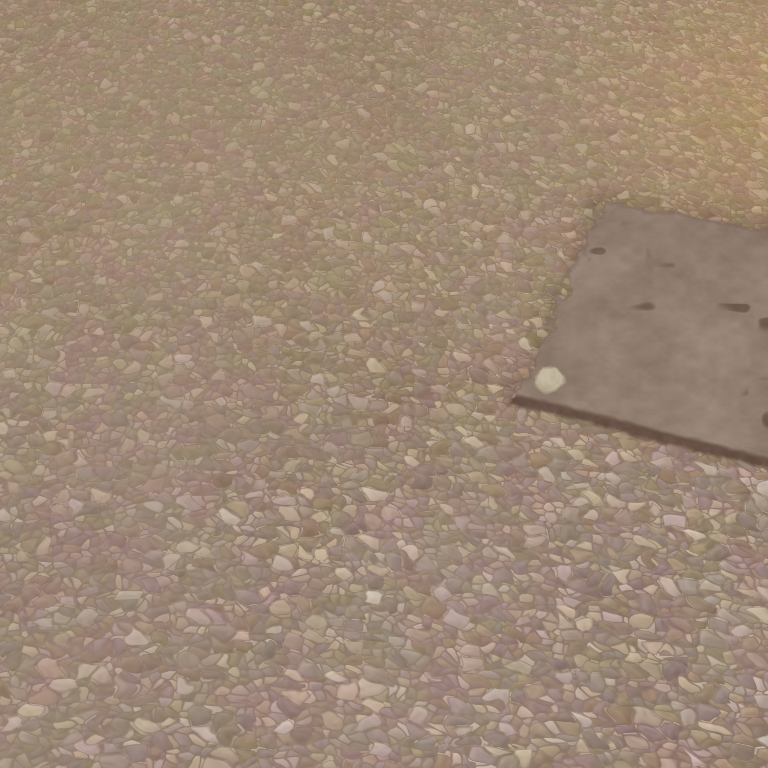
Write a Shadertoy shader that draws this texture.

```glsl
#define NEAR_SIZE 0.030
#define SIZE_FALLOFF 0.018
#define SQUASH 1.45
#define CONTRAST 1.0
#define GROUND_COLOR vec3(0.638, 0.560, 0.486)
#define SLAB_COLOR vec3(0.565, 0.492, 0.437)
#define SLAB_FACE_COLOR vec3(0.39, 0.30, 0.26)
#define SLAB_LEFT vec2(0.677, 0.486)
#define SLAB_TOP vec2(0.788, 0.736)
#define SLAB_FAR vec2(1.0, 0.700)
#define SLAB_NEAR vec2(1.0, 0.404)

float hash(vec2 p) {
    return fract(sin(dot(p, vec2(127.1, 311.7))) * 43758.5453);
}

vec2 hash2(vec2 p) {
    return vec2(hash(p), hash(p + 57.3));
}

float noise(vec2 p) {
    vec2 i = floor(p), f = fract(p);
    f = f * f * (3.0 - 2.0 * f);
    return mix(mix(hash(i), hash(i + vec2(1, 0)), f.x),
               mix(hash(i + vec2(0, 1)), hash(i + vec2(1, 1)), f.x), f.y);
}

float fbm(vec2 p) {
    float sum = 0.0, amp = 0.5;
    for (int i = 0; i < 4; i++) {
        sum += amp * noise(p);
        p = p * 2.03 + 17.7;
        amp *= 0.5;
    }
    return sum / 0.9375;
}

// Nearest stone: xy = offset from its centre, z = gap to the next, w = its id
vec4 stones(vec2 p) {
    vec2 cell = floor(p), nearest = vec2(0), id = vec2(0);
    float d1 = 9.0, d2 = 9.0;
    for (int y = -1; y <= 1; y++)
    for (int x = -1; x <= 1; x++) {
        vec2 c = cell + vec2(x, y);
        vec2 r = p - c - 0.05 - 0.9 * hash2(c);
        float d = length(r);
        if (d < d1) { d2 = d1; d1 = d; nearest = r; id = c; }
        else d2 = min(d2, d);
    }
    return vec4(nearest, d2 - d1, hash(id + 9.1));
}

// Brightness offset and hue shift of one stone, lit from the upper left
vec2 shadeStone(vec4 s) {
    float tone = 0.19 * (s.w * s.w - 0.33);
    float relief = 0.09 * dot(s.xy, vec2(-0.5, 0.85));
    float body = smoothstep(0.0, 0.32, s.z);
    return vec2(mix(-0.085, tone + relief, body), body * (fract(s.w * 37.0) - 0.5));
}

vec3 gravel(vec2 uv) {
    float size = NEAR_SIZE - SIZE_FALLOFF * uv.y;
    vec2 p = vec2((uv.x - 0.5) / size, -SQUASH * log(size) / SIZE_FALLOFF);
    p += 0.55 * (vec2(noise(p * 1.3), noise(p * 1.3 + 40.0)) - 0.5);
    p.y += 0.18 * p.x;

    // Larger stones lie scattered over finer grit
    vec4 big = stones(p * 1.05);
    vec2 grit = shadeStone(stones(p * 1.75 + 31.0));
    float patches = fbm(uv * vec2(5.0, 7.0) + 3.0);
    float present = step(0.75 - 0.6 * patches, fract(big.w * 91.0));
    float cover = present * smoothstep(0.02, 0.16, big.z);
    vec2 shade = mix(grit * vec2(0.8, 1.0), shadeStone(big), cover);

    // Fine speckle, with calmer ground far away to the left
    float strength = mix(0.62, 1.12, smoothstep(0.9, 0.1, uv.y));
    strength *= mix(0.85, 1.1, uv.x) * mix(0.75, 1.25, patches);
    shade.x += 0.05 * (noise(p * 4.0) - 0.5);
    vec3 col = GROUND_COLOR + CONTRAST * strength * shade.x * vec3(1.0, 1.04, 1.0);
    col += shade.y * strength * vec3(0.015, 0.0, -0.06);
    col += vec3(0.012, -0.012, 0.012) * (noise(p * 0.7 + 80.0) - 0.5) * 2.0;

    // Sandy warmth toward the top, pinkish grey toward the bottom
    float warm = smoothstep(0.2, 0.8, uv.y + 0.35 * (patches - 0.5));
    col += mix(vec3(0.004, 0.002, 0.017), vec3(-0.004, -0.008, -0.026), warm);
    float sand = smoothstep(0.4, 0.0, length((uv - vec2(1.03, 0.87)) * vec2(1.0, 1.5)));
    col += sand * vec3(0.065, 0.035, -0.01);
    return col + 0.04 * (fbm(uv * 4.0 + 12.0) - 0.5);
}

// Signed distance to the line a-b, positive on its left
float side(vec2 p, vec2 a, vec2 b) {
    vec2 d = normalize(b - a);
    return dot(p - a, vec2(-d.y, d.x));
}

vec3 slabSurface(vec2 uv) {
    float mottle = fbm(uv * vec2(14.0, 20.0)) - 0.5;
    float grain = fbm(uv * vec2(70.0, 95.0)) - 0.5;
    float pits = smoothstep(0.77, 0.9, noise(uv * vec2(32.0, 55.0) + 5.0));
    pits *= smoothstep(0.5, 0.65, noise(uv * 13.0 + 8.0));
    return SLAB_COLOR + 0.09 * mottle + 0.07 * grain - 0.13 * pits;
}

void mainImage(out vec4 fragColor, in vec2 fragCoord) {
    vec2 uv = fragCoord / iResolution.xy;
    vec3 col = gravel(uv);

    // Slab outline, with a ragged edge half buried on the left
    float rough = fbm(uv * 65.0) - 0.5;
    float left = side(uv, SLAB_LEFT, SLAB_TOP) + 0.035 * rough;
    float top = side(uv, SLAB_TOP, SLAB_FAR) + 0.012 * rough;
    float front = side(uv, SLAB_NEAR, SLAB_LEFT) + 0.006 * rough;
    float back = max(left, top);

    // Contact shadow, front face and upper surface
    float shadow = smoothstep(0.035, 0.0, max(back, front)) * 0.06;
    col -= shadow;
    float depth = 0.011 + 0.006 * noise(uv * 24.0);
    float face = smoothstep(0.004, -0.004, max(back, front - depth));
    col = mix(col, SLAB_FACE_COLOR + 0.10 * rough, face * 0.9);
    float surface = smoothstep(0.004, -0.004, max(back, front));
    col = mix(col, slabSurface(uv), surface);

    // Pale stone resting on the near corner
    vec2 q = (uv - vec2(0.716, 0.505)) * vec2(1.0, 1.2);
    float pale = smoothstep(0.021, 0.013, length(q) + 0.018 * rough);
    col = mix(col, vec3(0.77, 0.72, 0.63) + 0.2 * rough + 2.0 * q.y, pale);

    fragColor = vec4(clamp(col, 0.0, 1.0), 1.0);
}
```
